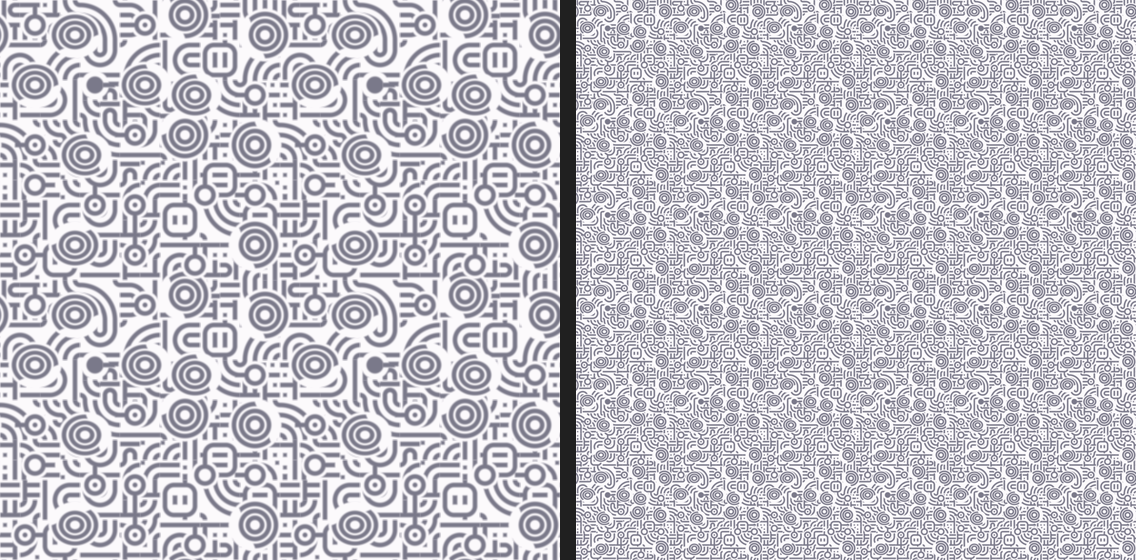
Left: one tile. Right: repeated 3 by 3.
Give the GLSL for this pattern, as a WebGL 2 fragment shader.

```glsl
#version 300 es
precision highp float;
// Doodle maze of rounded strokes, repeated two by two over the canvas.
// Large and small blocks share evenly spaced line ends, so strokes join up;
// rings, bullseyes and solid dots are then scattered on top with clear halos.
uniform vec2 u_resolution;
out vec4 fragColor;

const float REPEATS = 2.0;
const float LINES = 28.0;   // stroke spacings across one repeat
const float SLOTS = 5.0;    // round motifs across one repeat
const float HALF_STROKE = 0.225;
const vec3 PAPER = vec3(0.99, 0.98, 0.99);
const vec3 INK = vec3(0.48, 0.475, 0.54);

vec3 hash(vec2 cell, float seed) {
  vec3 q = fract((cell.xyx + seed) * vec3(0.1031, 0.1030, 0.0973));
  q += dot(q, q.yzx + 33.33);
  return fract((q.xxy + q.yzz) * q.zyx);
}

vec2 quarterTurn(vec2 p, float r) {
  if (r < 0.25) return p;
  if (r < 0.5) return vec2(-p.y, p.x);
  return r < 0.75 ? -p : vec2(p.y, -p.x);
}

float box(vec2 p, vec2 halfSize) {
  vec2 q = abs(p) - halfSize;
  return length(max(q, 0.0)) + min(max(q.x, q.y), 0.0);
}

// Flat-ended strokes along x and y.
float barX(vec2 p, float halfLength) { return box(p, vec2(halfLength, HALF_STROKE)); }
float barY(vec2 p, float halfLength) { return barX(p.yx, halfLength); }

float ring(vec2 p, float radius) { return abs(length(p) - radius) - HALF_STROKE; }

float speck(vec2 p) { return box(p, vec2(0.19)); }

// Semicircle above the origin with legs running down.
float arch(vec2 p, float radius) {
  float toCurve = p.y > 0.0 ? length(p) : abs(p.x);
  return abs(toCurve - radius) - HALF_STROKE;
}

// Block two spacings wide, p from -1 to 1.
float smallBlock(vec2 p, vec3 h) {
  p = quarterTurn(p, h.y);
  if (h.x < 0.36) {
    float arcs = min(ring(p + 1.0, 0.5), ring(p + 1.0, 1.5));
    return min(arcs, h.z < 0.5 ? ring(p - 1.0, 0.5) : speck(p - 0.72));
  }
  if (h.x < 0.54) {
    float broken = min(barY(p - vec2(0.5, 0.7), 0.3), speck(p - vec2(0.5, -0.25)));
    return min(barY(p + vec2(0.5, 0.0), 1.0), h.z < 0.4 ? barY(p - vec2(0.5, 0.0), 1.0) : broken);
  }
  if (h.x < 0.7) return min(arch(p + vec2(0.0, 0.5), 0.5), barX(p - vec2(0.0, 0.6), 1.0));
  if (h.x < 0.87) {
    float tee = min(barX(p - vec2(0.0, 0.5), 1.0), barY(p + vec2(0.5, 0.25), 0.75));
    return min(tee, speck(p - vec2(0.5, -0.5)));
  }
  vec2 prong = vec2(p.x - 0.25, abs(p.y) - 0.5);
  return min(barY(p + vec2(0.5, 0.0), 1.0), barX(prong, 0.75));
}

// Block four spacings wide, p from -2 to 2.
float largeBlock(vec2 p, vec3 h) {
  p = quarterTurn(p, h.y);
  if (h.x < 0.2) {
    float radius = min(floor(length(p + 2.0)), 3.0) + 0.5;
    return min(ring(p + 2.0, radius), ring(p - 2.0, 0.5));
  }
  if (h.x < 0.38) {
    float arches = min(arch(p + vec2(0.0, 1.0), 0.5), arch(p + vec2(0.0, 1.0), 1.5));
    return min(arches, barX(p - vec2(0.0, 1.5), 2.0));
  }
  float frame = abs(box(p, vec2(0.6)) - 0.9) - HALF_STROKE;
  float bars = barX(vec2(p.x, abs(p.y) - 0.5), h.z < 0.5 ? 0.75 : 0.45);
  float stubs = barX(vec2(abs(p.x) - 1.75, p.y - 0.5), 0.25);
  return min(frame, min(bars, stubs));
}

float maze(vec2 p) {
  vec2 block = floor(p / 4.0);
  vec3 h = hash(block, 17.0);
  if (h.x < 0.5) return largeBlock(p - (block + 0.5) * 4.0, h);
  vec2 cell = floor(p / 2.0);
  return smallBlock(p - (cell + 0.5) * 2.0, hash(cell, 61.0));
}

// Draws one round motif over the strokes in d, clearing a halo first.
float addRound(float d, vec2 p, vec3 h) {
  bool bullseye = h.x < 0.36;
  vec2 q = p * vec2(1.0, bullseye && h.z > 0.5 ? 1.14 : 1.0);
  d = max(d, (bullseye ? 2.65 : 1.4) - length(q));
  vec2 s = quarterTurn(p, h.y);
  if (bullseye) {
    float brokenArc = max(ring(q, 2.1), -s.x - s.y * 0.4 - 0.9);
    float rings = min(ring(q, 1.4), ring(q, 0.72));
    return min(d, min(brokenArc, rings));
  }
  d = min(d, barY(s - vec2(0.0, 1.4), 0.6));
  if (h.x > 0.86) return min(d, length(p) - 0.85);
  d = max(d, 0.8 - length(p));
  return min(min(d, ring(p, 0.85)), h.z < 0.55 ? length(p) - 0.24 : d);
}

float doodle(vec2 p) {
  p = mod(p, LINES);
  float d = maze(p), pitch = LINES / SLOTS;
  for (int j = -1; j <= 1; j++) for (int i = -1; i <= 1; i++) {
    vec2 slot = floor(p / pitch) + vec2(i, j);
    vec2 id = mod(slot, SLOTS);
    vec2 jitter = (hash(id, 29.0).xy - 0.5) * 2.4;
    vec2 center = floor((slot + 0.5) * pitch + jitter) + 0.5;
    d = addRound(d, p - center, hash(id, 43.0));
  }
  return d;
}

void main() {
  vec2 p = gl_FragCoord.xy / u_resolution * REPEATS * LINES;
  float ink = 0.0;
  // Nine samples soften every edge, including stroke ends.
  for (int j = -1; j <= 1; j++) for (int i = -1; i <= 1; i++)
    ink += smoothstep(0.09, -0.09, doodle(p + vec2(i, j) * 0.07)) / 9.0;
  fragColor = vec4(mix(PAPER, INK, ink), 1.0);
}
```
